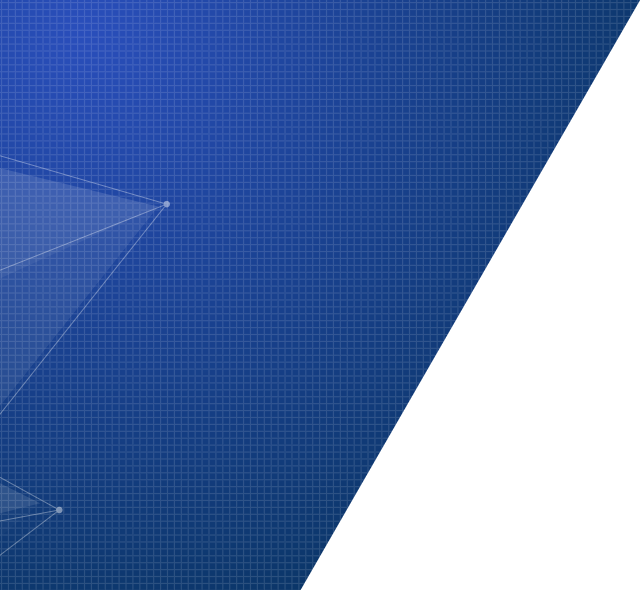
Reproduce this background procedurally as a Shadertoy shader.

```glsl
// Blue gradient panel with a fine grid, a slanted white side and translucent wedges with nodes.

// Coverage of a shape from its signed distance (negative inside).
float cover(float d) {
    return clamp(0.5 - d * iResolution.y, 0.0, 1.0);
}

float segmentDistance(vec2 p, vec2 a, vec2 b) {
    vec2 ab = b - a;
    return length(p - a - ab * clamp(dot(p - a, ab) / dot(ab, ab), 0.0, 1.0));
}

// Triangle with its base on the left border, from low to high.
float wedge(vec2 p, vec2 apex, float high, float low) {
    float t = p.x / apex.x;
    float above = p.y - mix(high, apex.y, t);
    float below = mix(low, apex.y, t) - p.y;
    return cover(above) * cover(below);
}

// Three thin lines fanning from a node to the left border, with a dot on the node.
float fan(vec2 p, vec2 node, vec3 ends) {
    float lines = 0.0;
    for (int i = 0; i < 3; i++) {
        float d = segmentDistance(p, node, vec2(0.0, ends[i]));
        lines = max(lines, cover(d - 0.0008));
    }
    float dotCover = cover(length(p - node) - 0.0055);
    return max(lines * 0.36, dotCover * 0.45);
}

void mainImage(out vec4 fragColor, in vec2 fragCoord) {
    vec2 p = fragCoord / iResolution.y;
    const vec3 white = vec3(1.0);

    // Radial gradient, brightest near the upper left
    float falloff = length(p - vec2(0.14, 0.945));
    vec3 color = mix(vec3(0.163, 0.306, 0.735), vec3(0.045, 0.213, 0.415), min(falloff, 1.05));

    // Translucent wedges
    vec2 largeApex = vec2(0.268, 0.650);
    vec2 smallApex = vec2(0.068, 0.147);
    color = mix(color, white, 0.13 * wedge(p, largeApex, 0.715, 0.528));
    color = mix(color, white, 0.075 * wedge(p, largeApex, 0.528, 0.312));
    color = mix(color, white, 0.12 * wedge(p, smallApex, 0.181, 0.130));
    color = mix(color, white, 0.02 * wedge(p, smallApex, 0.130, 0.090));

    // Fine square grid
    float cell = 0.01172;
    vec2 toLine = abs(fract((p - vec2(0.0026, -0.0006)) / cell + 0.5) - 0.5) * cell;
    float grid = max(cover(toLine.x - 0.001), cover(toLine.y - 0.001));
    color = mix(color, white, 0.125 * grid);

    // Nodes and their lines
    color = mix(color, white, fan(p, vec2(0.2825, 0.654), vec3(0.736, 0.542, 0.298)));
    color = mix(color, white, fan(p, vec2(0.1005, 0.1356), vec3(0.191, 0.117, 0.059)));

    // Slanted white side
    float side = (0.5095 + 0.5755 * p.y - p.x) / length(vec2(1.0, 0.5755));
    color = mix(color, white, cover(side));

    fragColor = vec4(color, 1.0);
}
```
